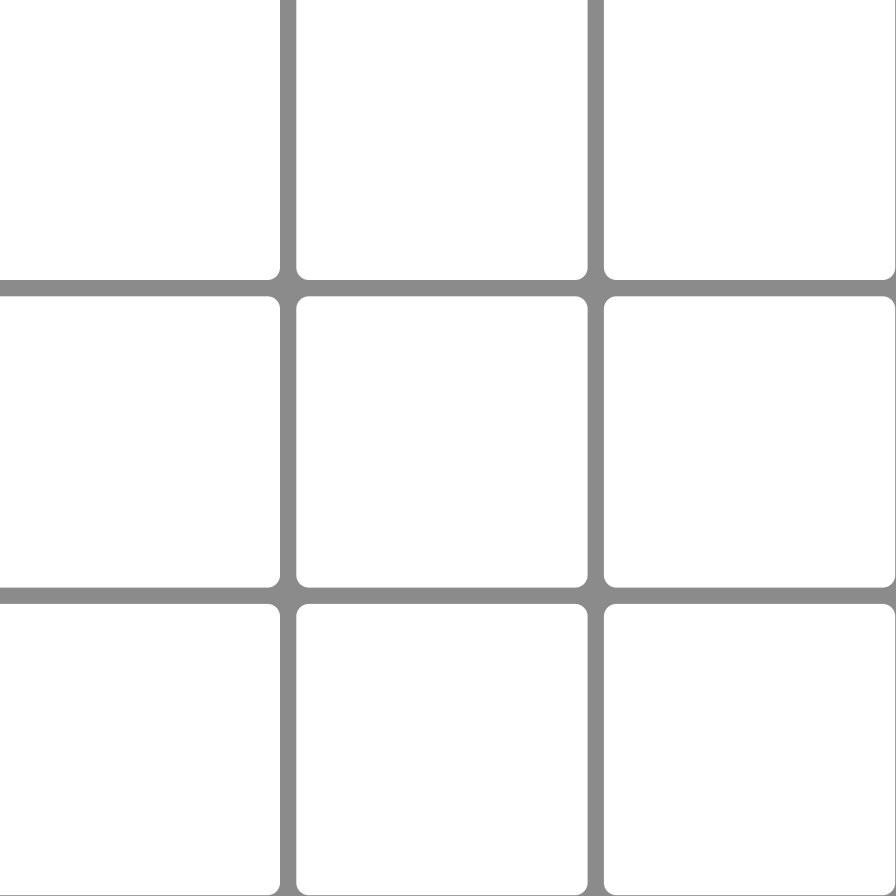
This pattern is drawn by a Shadertoy shader. Its source:

```glsl
// Square grid of white rounded tiles separated by even grey grout lines.

#define PITCH 0.3433          // distance between tile centres
#define GAP 0.0182            // grout width
#define CORNER_RADIUS 0.0140  // rounding of the tile corners
#define FIRST_LINE 0.3216     // first grout centre from the left and top
#define TILE_COLOR vec3(1.0)
#define GROUT_COLOR vec3(0.545)

// Signed distance to a rounded box centred on the origin
float roundedBox(vec2 p, vec2 halfSize, float radius) {
    vec2 q = abs(p) - halfSize + radius;
    return length(max(q, 0.0)) + min(max(q.x, q.y), 0.0) - radius;
}

void mainImage(out vec4 fragColor, in vec2 fragCoord) {
    // Canvas units, measured from the top left
    vec2 p = fragCoord / iResolution.y;
    p.y = 1.0 - p.y;

    // Repeat the tile, with grout centred on the cell borders
    vec2 cell = (fract((p - FIRST_LINE) / PITCH) - 0.5) * PITCH;
    float tileDistance = roundedBox(cell, vec2(0.5 * (PITCH - GAP)), CORNER_RADIUS);

    // One-pixel edge smoothing
    float tileMask = clamp(0.5 - tileDistance * iResolution.y, 0.0, 1.0);
    fragColor = vec4(mix(GROUT_COLOR, TILE_COLOR, tileMask), 1.0);
}
```
